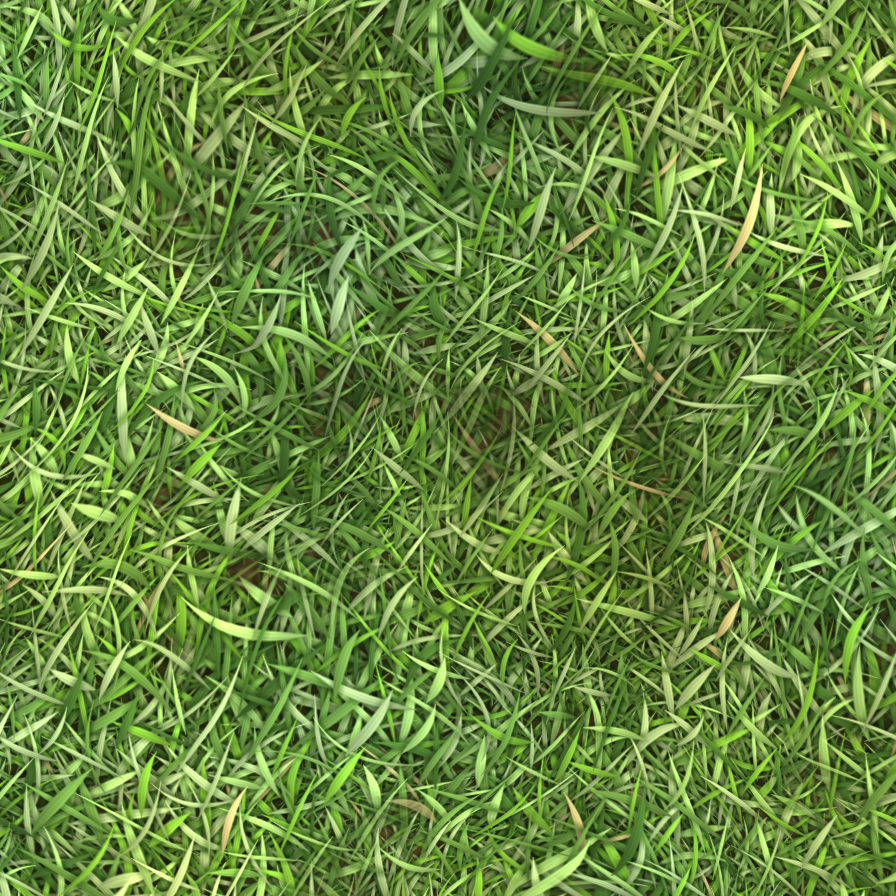
Give the GLSL for this texture, as a Shadertoy shader.

```glsl
// Dense meadow turf: many layers of curved, tapering grass blades over dark soil.

const int   LAYERS       = 28;
const float LANE_LENGTH  = 0.132;   // one blade per stretch of a lane
const float LANE_WIDTH   = 0.036;
const float MIN_REACH    = 0.22;    // half length of a blade, in lane lengths
const float MAX_REACH    = 0.50;
const float MIN_WIDTH    = 0.0021;  // half width of a blade
const float MAX_WIDTH    = 0.0058;
const float MAX_BEND     = 0.28;
const float MAX_TILT     = 0.12;
const float SOFTNESS     = 0.0014;
const float SHADOW_SIZE  = 0.0075;
const float SHADOW_DEPTH = 0.25;
const float EXPOSURE     = 1.10;
const float ANGLE_SPREAD = 2.7;
const float TUFT_SCALE   = 5.5;
const float TUFT_WARP    = 0.085;
const float HALF_PI      = 1.5708;
const float GOLDEN       = 0.618034;

const vec3 SOIL        = vec3(0.17, 0.20, 0.06);
const vec3 EARTH       = vec3(0.36, 0.29, 0.16);
const vec3 DARK        = vec3(0.28, 0.43, 0.17);
const vec3 MID         = vec3(0.41, 0.57, 0.25);
const vec3 VIVID       = vec3(0.48, 0.69, 0.21);
const vec3 BRIGHT      = vec3(0.64, 0.80, 0.43);
const vec3 PALE        = vec3(0.65, 0.74, 0.49);
const vec3 STRAW       = vec3(0.74, 0.68, 0.45);
const vec3 SHADOW_TINT = vec3(1.05, 0.88, 1.20);  // falloff of each channel in shade
const vec3 COOL        = vec3(0.94, 1.00, 1.08);
const vec3 WARM        = vec3(1.06, 1.01, 0.88);

// Integer hash: four random values from 0 to 1
vec4 hash4(ivec3 key) {
    uvec4 v = uvec4(uvec3(key), 7u) * 1664525u + 1013904223u;
    for (int k = 0; k < 2; k++) {
        v.x += v.y * v.w;
        v.y += v.z * v.x;
        v.z += v.x * v.y;
        v.w += v.y * v.z;
        v ^= v >> 16u;
    }
    return vec4(v >> 8u) / 16777216.0;
}

// Four channels of smooth noise at once
vec4 noise4(vec2 p, int seed) {
    ivec2 i = ivec2(floor(p));
    vec2 f = fract(p);
    f = f * f * (3.0 - 2.0 * f);
    vec4 low  = mix(hash4(ivec3(i, seed)), hash4(ivec3(i + ivec2(1, 0), seed)), f.x);
    vec4 high = mix(hash4(ivec3(i + ivec2(0, 1), seed)), hash4(ivec3(i + 1, seed)), f.x);
    return mix(low, high, f.y);
}

vec3 bladeColor(float pick, float vary) {
    vec3 c = pick < 0.12 ? DARK
           : pick < 0.36 ? MID
           : pick < 0.52 ? VIVID
           : pick < 0.76 ? BRIGHT
           : pick < 0.988 ? PALE : STRAW;
    return c * mix(0.90, 1.10, vary);
}

void mainImage(out vec4 fragColor, in vec2 fragCoord) {
    vec2 uv = fragCoord / iResolution.y;
    float edge = max(SOFTNESS, 0.75 / iResolution.y);

    // Slow changes over the lawn: lean of the tufts, light, hue and bare spots
    vec4 lawn = noise4(uv * TUFT_SCALE, 101);
    vec4 patches = noise4(uv * 11.0, 303);
    vec2 bent = uv + TUFT_WARP * (lawn.xy - 0.5);
    float bare = smoothstep(0.70, 0.92, patches.x);
    float light = mix(0.86, 1.14, lawn.z) * mix(0.88, 1.12, patches.y);
    vec3 hue = mix(COOL, WARM, lawn.w);

    vec3 color = vec3(0.0);
    float open = 1.0;   // share of the pixel not yet covered
    float lit = 1.0;    // light left after the shadows above

    // Blades, from the top down until the pixel is covered
    for (int layer = 0; layer < LAYERS; layer++) {
        float height = 1.0 - float(layer) / float(LAYERS - 1);
        float angle = HALF_PI + (fract(float(layer) * GOLDEN + 0.3) - 0.5) * ANGLE_SPREAD;
        vec2 along = vec2(cos(angle), sin(angle));
        float x = dot(bent, along) / LANE_LENGTH;
        float y = dot(bent, vec2(-along.y, along.x)) / LANE_WIDTH + float(layer) * 0.37;
        int home = int(floor(y - 0.5));

        for (int lane = home; lane < home + 2; lane++) {
            float run = x + fract(float(lane) * GOLDEN + float(layer) * 0.29);
            vec4 a = hash4(ivec3(lane, int(floor(run)), layer));
            vec4 b = fract(a * 256.0);

            // Blade frame: t runs from root to tip, across to the side
            float reach = mix(MIN_REACH, MAX_REACH, a.x);
            float t = (fract(run) - mix(reach, 1.0 - reach, b.x)) / reach;
            if (abs(t) >= 1.0) continue;
            float turn = a.z * 2.0 - 1.0;
            float bend = turn * abs(turn) * MAX_BEND;
            float tilt = (b.z * 2.0 - 1.0) * MAX_TILT;
            float curve = bend * (t * t - 0.3) + tilt * t;
            float across = (y - float(lane) - a.y) * LANE_WIDTH - curve * reach * LANE_LENGTH;
            float slope = 2.0 * bend * t + tilt;
            across *= inversesqrt(1.0 + slope * slope);
            float width = mix(MIN_WIDTH, MAX_WIDTH, b.y * b.y);
            float dist = abs(across) - width * (1.0 - t * t) * (1.0 - 0.25 * t);
            if (dist > SHADOW_SIZE) continue;

            // Lit side, fine veins, darker root
            float side = clamp(across / width, -1.0, 1.0);
            float gloss = 1.0 - 0.11 * side + 0.03 * cos(side * 9.0);
            gloss *= mix(0.78, 1.08, smoothstep(-1.0, 0.5, t));
            gloss *= mix(0.82, 1.05, height) * light;

            float cover = 1.0 - smoothstep(-edge, edge, dist);
            cover *= 1.0 - 0.5 * bare * step(0.4, b.w);
            vec3 shaded = pow(vec3(lit), SHADOW_TINT) * gloss;
            color += open * cover * shaded * bladeColor(a.w, b.w);
            open *= 1.0 - cover;

            // Soft shadow on whatever lies below
            float shade = 1.0 - smoothstep(0.0, SHADOW_SIZE, dist);
            lit *= 1.0 - SHADOW_DEPTH * shade * smoothstep(1.0, 0.7, abs(t));
        }
        if (open < 0.02) break;
    }

    // Ground in the gaps
    float grit = noise4(uv * 130.0, 202).x;
    vec3 ground = mix(SOIL, EARTH, bare * 0.8 + 0.15 * grit) * mix(0.7, 1.25, grit);
    color = color * hue * EXPOSURE + open * mix(0.5, 1.0, lit) * ground;
    fragColor = vec4(clamp(color, 0.0, 1.0), 1.0);
}
```
